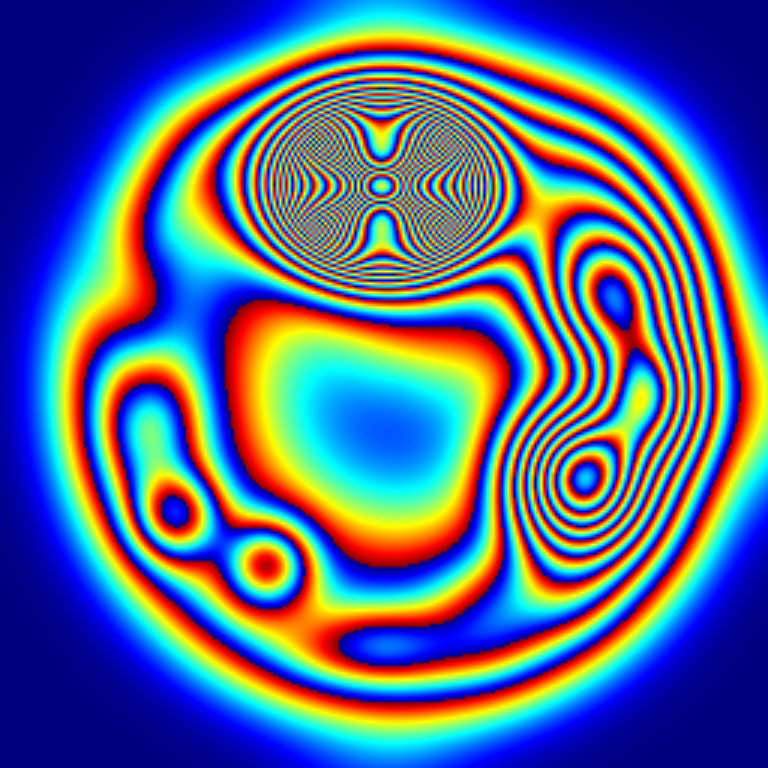
This background is drawn by a WebGL 2 fragment shader. Its source:

```glsl
#version 300 es
precision highp float;
// Rainbow contour map of a ring-shaped height field with steep peaks.
uniform vec2 u_resolution;
out vec4 fragColor;

// Gaussian hill; negative height makes a dent.
float hill(vec2 p, vec2 center, vec2 size, float height) {
    vec2 d = (p - center) / size;
    return height * exp(-0.5 * dot(d, d));
}

// Circular ridge, steeper on its outer side.
float ridge(vec2 p) {
    float d = length(p - vec2(0.523, 0.499)) - 0.354;
    float width = d > 0.0 ? 0.0625 : 0.130;
    return 1.45 * exp(-0.5 * d * d / (width * width));
}

float heightField(vec2 p) {
    float h = ridge(p);
    // Steep summit at the top
    h += hill(p, vec2(0.497, 0.757), vec2(0.0755, 0.0605), 25.4);
    // Slopes beside the summit
    h += hill(p, vec2(0.170, 0.616), vec2(0.042, 0.060), -0.65);
    h += hill(p, vec2(0.260, 0.818), vec2(0.058), 0.25);
    h += hill(p, vec2(0.560, 0.590), vec2(0.095, 0.080), 0.65);
    h += hill(p, vec2(0.745, 0.720), vec2(0.080), 1.8);
    // Right-hand range
    h += hill(p, vec2(0.757, 0.376), vec2(0.0586, 0.064), 7.0);
    h += hill(p, vec2(0.845, 0.484), vec2(0.047, 0.058), 4.1);
    h += hill(p, vec2(0.797, 0.609), vec2(0.062, 0.065), 4.1);
    // Faint swells reaching the borders
    h += hill(p, vec2(1.010, 0.479), vec2(0.055, 0.080), 0.36);
    h += hill(p, vec2(0.495, 1.010), vec2(0.090, 0.050), 0.20);
    h += hill(p, vec2(0.500, 0.000), vec2(0.080, 0.050), 0.12);
    // Small knolls on the lower left
    h += hill(p, vec2(0.199, 0.443), vec2(0.046, 0.062), 1.05);
    h += hill(p, vec2(0.232, 0.329), vec2(0.040), 1.55);
    h += hill(p, vec2(0.350, 0.267), vec2(0.040), 1.65);
    // Low bank along the bottom
    h += hill(p, vec2(0.501, 0.160), vec2(0.072, 0.034), 0.78);
    h += hill(p, vec2(0.638, 0.199), vec2(0.052), 0.6);
    h += hill(p, vec2(0.729, 0.245), vec2(0.052), 0.8);
    return h;
}

// Dark blue, blue, cyan, yellow, red, dark red
vec3 rainbow(float t) {
    return clamp(1.5 - abs(4.0 * t - vec3(3.0, 2.0, 1.0)), 0.0, 1.0);
}

vec3 contourColor(vec2 node, float cells) {
    return rainbow(fract(heightField((node + 0.5) / cells)));
}

void main() {
    vec2 uv = gl_FragCoord.xy / u_resolution;
    // Coarse sampling grid makes the moire; blending smooths its cells.
    float cells = 256.0;
    vec2 g = uv * cells - 0.5;
    vec2 node = floor(g);
    vec2 f = g - node;
    vec3 low = mix(contourColor(node, cells), contourColor(node + vec2(1, 0), cells), f.x);
    vec3 high = mix(contourColor(node + vec2(0, 1), cells), contourColor(node + vec2(1, 1), cells), f.x);
    fragColor = vec4(mix(low, high, f.y), 1.0);
}
```
